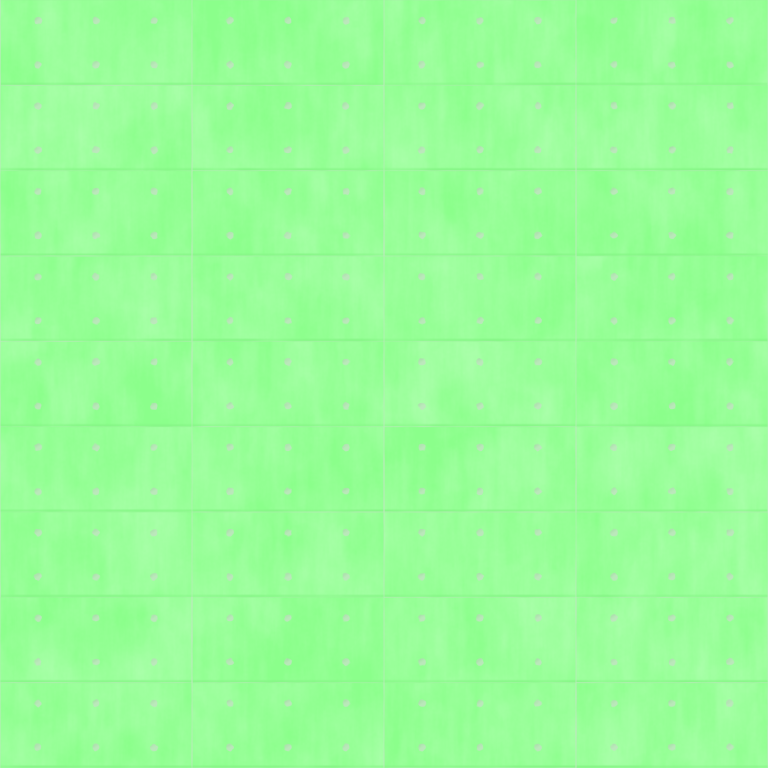
Write a three.js fragment shader that draws this texture.

```glsl
// Pale green cast panels, 4 across and 9 down, each with 3 x 2 grey tie holes.
// Folded distances draw holes and seams; hashed value noise gives every panel
// its own cloudy patches, vertical streaks and fine grain.
varying vec2 vUv;

const vec2 PANELS = vec2(4.0, 9.0);
const vec2 HOLE_OFFSET = vec2(0.302, 0.258);  // from panel centre, in panels
const float HOLE_RADIUS = 0.0046;
const float SEAM_HALF_WIDTH = 0.0008;
const float GROOVE_WIDTH = 0.0034;
const float GROOVE_RISE = 0.0016;
const float SOFT = 0.0012;

const vec3 DEEP_GREEN = vec3(0.545, 1.0, 0.545);
const vec3 LIGHT_GREEN = vec3(0.655, 1.0, 0.655);
const vec3 GROOVE_GREEN = vec3(0.525, 0.965, 0.525);
const vec3 SEAM_GREY = vec3(0.73, 0.915, 0.73);
const vec3 HOLE_GREY = vec3(0.75, 0.895, 0.75);
const vec3 HOLE_SHADE = vec3(0.66, 0.85, 0.66);

float hash(vec2 p) {
  vec3 q = fract(vec3(p.xyx) * 0.1031);
  q += dot(q, q.yzx + 33.33);
  return fract((q.x + q.y) * q.z);
}

float noise(vec2 p) {
  vec2 i = floor(p);
  vec2 f = fract(p);
  f = f * f * (3.0 - 2.0 * f);
  float low = mix(hash(i), hash(i + vec2(1.0, 0.0)), f.x);
  float high = mix(hash(i + vec2(0.0, 1.0)), hash(i + vec2(1.0, 1.0)), f.x);
  return mix(low, high, f.y);
}

float fbm(vec2 p) {
  float sum = 0.0;
  float gain = 0.5;
  for (int i = 0; i < 4; i++) {
    sum += gain * noise(p);
    p = p * 2.03 + 17.3;
    gain *= 0.5;
  }
  return sum / 0.9375;
}

// Signed weathering around zero, different in each panel
float weathering(vec2 uv, vec2 panel) {
  float seed = hash(panel + 5.0);
  vec2 p = uv + 3.0 * vec2(seed, hash(panel + 41.0));
  vec2 warp = 0.02 * vec2(noise(p * 25.0), noise(p * 25.0 + 60.0));
  float clouds = fbm((p + warp) * vec2(19.0, 14.0)) - 0.5;
  float streaks = fbm(p * vec2(95.0, 13.0) + 30.0) - 0.5;
  float patches = smoothstep(0.4, 0.75, fbm(p * vec2(34.0, 20.0) + 80.0));
  float grain = noise(p * 330.0) - 0.5;
  return 1.15 * clouds + 0.55 * streaks + 0.18 * (patches - 0.4)
       + 0.09 * grain + 0.2 * (seed - 0.5);
}

// Coverage of a thin line at distance d
float line(float d, float halfWidth) {
  return 1.0 - smoothstep(halfWidth - 0.5 * SOFT, halfWidth + SOFT, d);
}

void main() {
  vec2 grid = vUv * PANELS;
  vec2 panel = floor(grid);
  vec2 local = fract(grid) - 0.5;

  // Weathered face
  float tone = 0.48 + weathering(vUv, panel);
  vec3 color = mix(DEEP_GREEN, LIGHT_GREEN, clamp(tone, 0.0, 1.1));

  // Seam distances in canvas units; positive rise is above the joint
  vec2 fromSeam = (grid - floor(grid + 0.5)) / PANELS;
  vec2 joint = floor(grid + 0.5);

  // Soft dark groove along each horizontal joint
  float grooveWear = noise(vec2(vUv.x * 28.0, joint.y * 7.0));
  float groove = 1.0 - smoothstep(0.0, GROOVE_WIDTH, abs(fromSeam.y - GROOVE_RISE));
  color = mix(color, GROOVE_GREEN, groove * mix(0.4, 0.95, grooveWear));

  // Broken pale line in both joints, strength changing from panel to panel
  float rowWear = noise(vec2(vUv.x * 60.0, joint.y * 11.0 + 3.0));
  float rowStrength = (0.1 + 0.45 * hash(vec2(panel.x, joint.y) + 9.0)) * (0.5 + rowWear);
  color = mix(color, SEAM_GREY, line(abs(fromSeam.y), 0.5 * SEAM_HALF_WIDTH) * rowStrength);

  float columnWear = noise(vec2(joint.x * 13.0 + 5.0, vUv.y * 65.0));
  float columnStrength = (0.4 + 0.4 * hash(vec2(joint.x, panel.y) + 23.0)) * (0.55 + 0.6 * columnWear);
  color = mix(color, SEAM_GREY, line(abs(fromSeam.x), SEAM_HALF_WIDTH) * columnStrength);

  // Tie holes: three columns and two rows folded onto one hole
  float column = clamp(floor(local.x / HOLE_OFFSET.x + 0.5), -1.0, 1.0);
  float side = local.y < 0.0 ? -1.0 : 1.0;
  vec2 toHole = (local - vec2(column, side) * HOLE_OFFSET) / PANELS;
  float chipping = 0.0018 * (noise(vUv * 300.0 + 12.0) - 0.5);
  float holeDistance = length(toHole) - HOLE_RADIUS + chipping;
  float hole = 1.0 - smoothstep(-SOFT, SOFT, holeDistance);
  float shade = smoothstep(-0.3, 0.9, dot(toHole, vec2(-0.5, 0.8)) / HOLE_RADIUS);
  shade *= 0.35 + 0.5 * noise(vUv * 240.0);
  color = mix(color, mix(HOLE_GREY, HOLE_SHADE, shade), hole * 0.88);

  gl_FragColor = vec4(color, 1.0);
}
```
